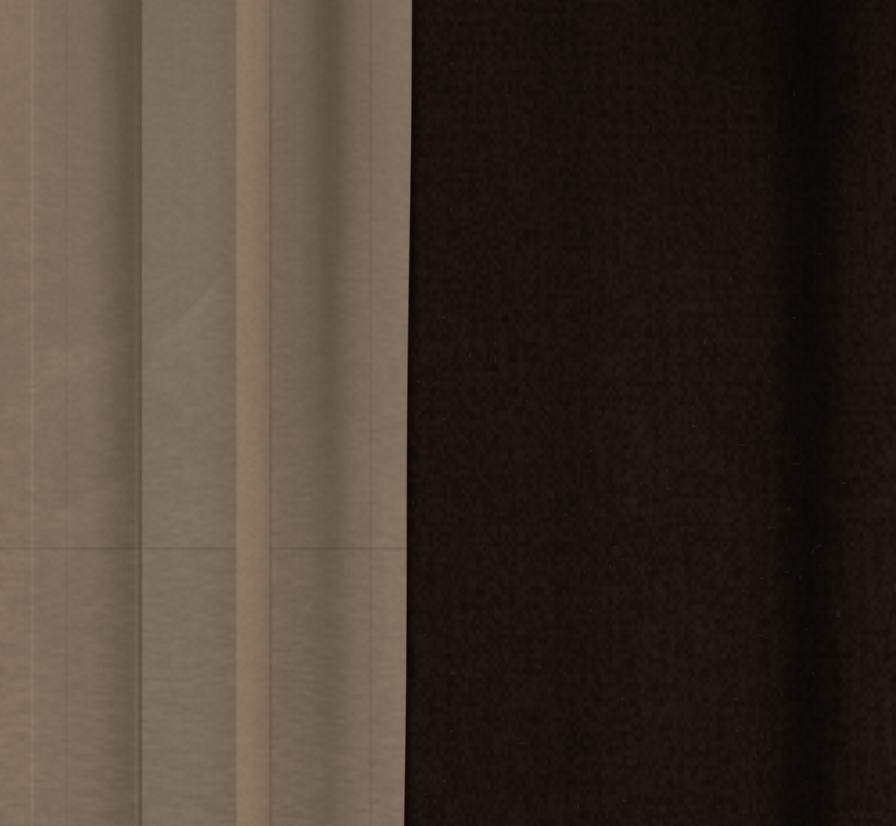
Write a Shadertoy shader that draws this texture.

```glsl
// Draws a pale pleated curtain hanging beside a dark woven drape.

float hash(vec2 p) {
    return fract(sin(dot(p, vec2(127.1, 311.7))) * 43758.5453);
}

float noise(vec2 p) {
    vec2 i = floor(p), f = fract(p);
    f = f * f * (3.0 - 2.0 * f);
    return mix(mix(hash(i), hash(i + vec2(1, 0)), f.x),
               mix(hash(i + vec2(0, 1)), hash(i + vec2(1, 1)), f.x), f.y);
}

float fbm(vec2 p) {
    float sum = 0.0, amp = 0.5;
    for (int i = 0; i < 4; i++) {
        sum += amp * noise(p);
        p = p * 2.03 + 17.3;
        amp *= 0.5;
    }
    return sum;
}

// Soft bump centred on c with half-width w
float bump(float x, float c, float w) {
    float d = (x - c) / w;
    return exp(-d * d);
}

// Smooth rise from 0 to 1 around c
float rise(float x, float c, float w) {
    return smoothstep(c - w, c + w, x);
}

// Slanted crease: bright below its upper edge, fading downward
float crease(vec2 uv, vec2 start, vec2 end) {
    float t = (uv.x - start.x) / (end.x - start.x);
    float drop = mix(start.y, end.y, t) - uv.y;
    return rise(t, 0.1, 0.15) * (1.0 - rise(t, 0.95, 0.08))
         * smoothstep(-0.006, 0.006, drop) * exp(-max(drop, 0.0) * 18.0);
}

vec3 paleCurtain(vec2 uv, vec2 p) {
    float x = uv.x, y = uv.y;
    vec3 col = mix(vec3(0.50, 0.435, 0.365), vec3(0.475, 0.415, 0.35), rise(x, 0.06, 0.06));

    // Flat panel between the first seam and the raised fold
    float panel = rise(x, 0.156, 0.002) * (1.0 - rise(x, 0.264, 0.002));
    col = mix(col, vec3(0.475, 0.427, 0.36), panel);
    col *= 1.0 - 0.05 * panel * bump(x, 0.264, 0.025);

    // Raised fold, bright on the left and rolling off to the right
    float fold = rise(x, 0.264, 0.002) * (1.0 - rise(x, 0.302, 0.003));
    col = mix(col, mix(vec3(0.54, 0.465, 0.39), vec3(0.485, 0.42, 0.35), rise(x, 0.288, 0.018)), fold);

    // Pleat shadows
    float pleat = smoothstep(0.095, 0.15, x) * (1.0 - rise(x, 0.156, 0.003));
    col *= 1.0 - pleat * mix(0.13, 0.24, y);
    col *= 1.0 - bump(x, 0.369, 0.022) * mix(0.09, 0.23, y);
    col *= 1.0 - 0.05 * bump(x, 0.335, 0.025);
    col *= 1.0 + 0.05 * rise(x, 0.425, 0.025);

    // Thin vertical seams
    col *= 1.0 + 0.07 * bump(x, 0.036, 0.0018);
    col *= 1.0 - 0.22 * bump(x, 0.157, 0.0018);
    col *= 1.0 + 0.09 * bump(x, 0.152, 0.002) * (1.0 - 0.5 * y);
    col *= 1.0 - 0.10 * bump(x, 0.302, 0.0018);
    col *= 1.0 - 0.05 * bump(x, 0.414, 0.002);
    col *= 1.0 - 0.03 * bump(x, 0.074, 0.002);

    // Horizontal stitch and slanted creases
    col *= 1.0 - 0.09 * bump(y, 0.336, 0.0018) * (1.0 - fold);
    float creases = crease(uv, vec2(0.025, 0.565), vec2(0.152, 0.60))
                  + crease(uv, vec2(0.162, 0.57), vec2(0.26, 0.68))
                  + crease(uv, vec2(0.05, 0.37), vec2(0.15, 0.43));
    col *= 1.0 + 0.045 * creases;

    // Crosswise weave, coarser toward the hem, and cloth mottling
    float weave = noise(p * vec2(75.0, 190.0) + vec2(0.0, 3.0 * noise(p * 9.0))) - 0.5;
    col *= 1.0 + weave * mix(0.07, 0.02, y) * (1.0 - 0.7 * fold);
    col *= 1.0 + 0.06 * (fbm(p * vec2(9.0, 5.0)) - 0.47);
    return col * (1.0 + 0.04 * (noise(p * 220.0) - 0.5));
}

vec3 darkDrape(vec2 uv, vec2 p) {
    float x = uv.x, y = uv.y;
    vec3 col = vec3(0.102, 0.073, 0.051);

    // Broad folds, deepest near the right side
    col *= 1.0 + 0.10 * bump(x, 0.72, 0.09) - 0.10 * bump(x, 0.64, 0.03);
    col *= 1.0 - 0.45 * bump(x, 0.902, 0.038);
    col *= 1.0 + 0.16 * rise(x, 0.96, 0.03);
    col *= 1.0 - 0.22 * smoothstep(0.6, 1.0, y) * rise(x, 0.68, 0.15);
    col *= 0.9 + 0.22 * fbm(p * vec2(7.0, 4.0));

    // Threads, grain and sparse bright flecks
    float grain = noise(p * vec2(230.0, 170.0)) - 0.5;
    float threads = noise(p * vec2(160.0, 18.0)) - 0.5;
    float rows = noise(p * vec2(25.0, 150.0)) - 0.5;
    col *= 1.0 + 0.42 * grain + 0.16 * threads + 0.14 * rows;
    col += vec3(0.05, 0.05, 0.048) * smoothstep(0.93, 1.0, noise(p * 130.0 + 40.0));
    return col;
}

void mainImage(out vec4 fragColor, in vec2 fragCoord) {
    vec2 uv = fragCoord / iResolution.xy;
    vec2 p = fragCoord / iResolution.y;

    // Hanging edge leans slightly and casts a narrow shadow
    float edge = mix(0.451, 0.4595, uv.y) + 0.0008 * sin(uv.y * 9.0);
    float side = rise(uv.x, edge, max(0.0012, 0.8 / iResolution.x));
    vec3 drape = darkDrape(uv, p) * (1.0 - 0.5 * bump(uv.x, edge, 0.007));
    fragColor = vec4(mix(paleCurtain(uv, p), drape, side), 1.0);
}
```
